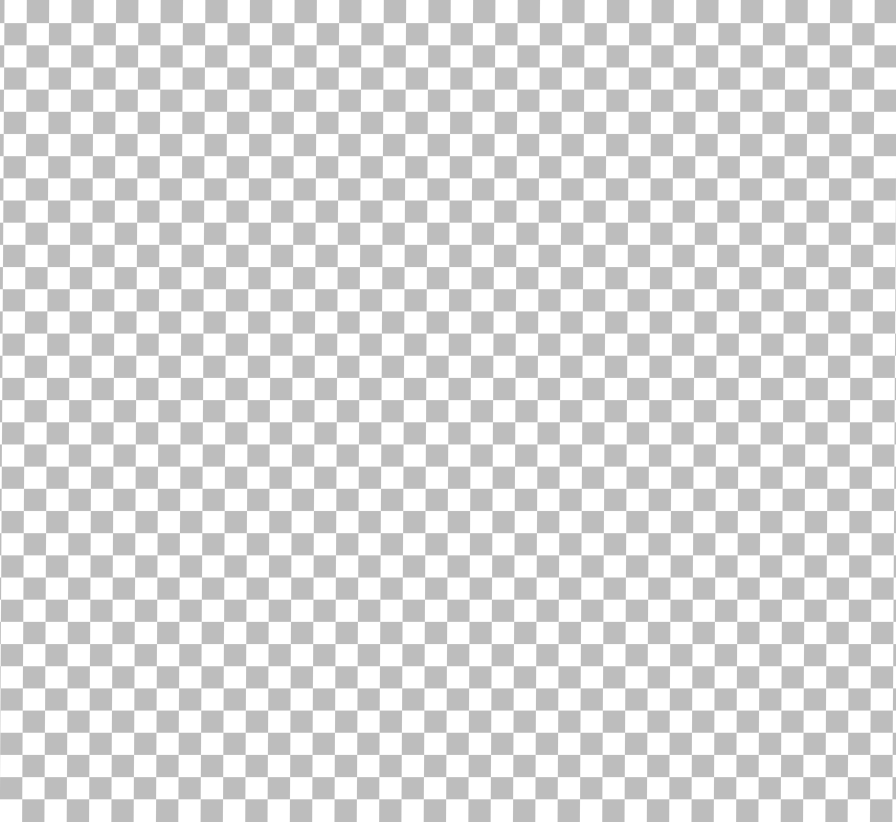
This pattern is drawn by a Shadertoy shader. Its source:

```glsl
// Grey and white checkerboard whose columns lean very slightly.

const vec3 LIGHT = vec3(1.0);
const vec3 DARK = vec3(0.74);
const vec2 CELLS = vec2(40.157, 37.066); // squares across and down the canvas
const vec2 PHASE = vec2(1.203, 0.042);   // first dark corner, in cells from top left
const float LEAN = 0.213;                // sideways drift over the height, in cells
const float LAST_ROW = 37.0;
const float EDGE_WIDTH = 1.1;            // edge softness, in output samples
const float PI = 3.14159;

// Square wave of period two cells, from -1 to 1, with smoothed edges
vec2 squareWave(vec2 p, vec2 softness) {
    return clamp(2.0 * sin(PI * p) / (PI * softness), -1.0, 1.0);
}

void mainImage(out vec4 fragColor, in vec2 fragCoord) {
    vec2 uv = fragCoord / iResolution.xy;
    uv.y = 1.0 - uv.y;

    // Cell coordinates, sheared along the columns
    vec2 cell = uv * CELLS - PHASE;
    cell.x += LEAN * uv.y;

    // Extend the outer rows to the canvas border
    cell.y = clamp(cell.y, 0.1, LAST_ROW - 0.1);

    // Equal signs give a dark square, opposite signs a light one
    vec2 softness = EDGE_WIDTH * CELLS / iResolution.xy;
    vec2 wave = squareWave(cell, softness);
    float darkness = 0.5 + 0.5 * wave.x * wave.y;

    fragColor = vec4(mix(LIGHT, DARK, darkness), 1.0);
}
```
